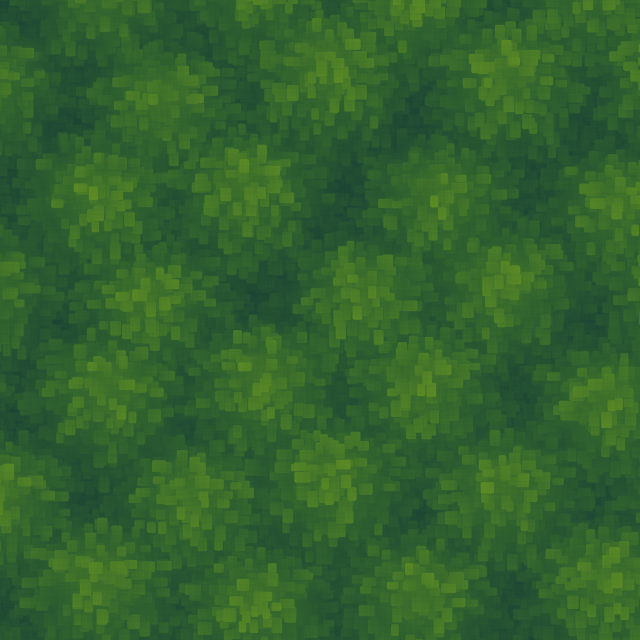
Give the GLSL for this texture, as a three.js fragment shader.

```glsl
// Forest canopy seen from above: leafy green tree crowns over dark teal gaps.
varying vec2 vUv;

vec2 hash2(vec2 p) {
  vec3 q = fract(vec3(p.xyx) * vec3(0.1031, 0.1030, 0.0973));
  q += dot(q, q.yzx + 33.33);
  return fract((q.xx + q.yz) * q.zy);
}

// Highest crown at p: x is its brightness, yz the offset from its bright top.
vec3 canopy(vec2 p) {
  vec2 grid = vec2(3.7, 6.2);
  vec3 best = vec3(0.0, 0.0, -1.0);
  float row = floor(p.y * grid.y);
  for (int j = -1; j <= 1; j++) {
    float y = row + float(j);
    float stagger = 0.5 * mod(y, 2.0);
    float column = floor(p.x * grid.x - stagger);
    for (int i = -1; i <= 1; i++) {
      vec2 cell = vec2(column + float(i), y);
      vec2 rnd = hash2(cell + 17.0);
      vec2 top = cell + vec2(0.5 + stagger, 0.5) + (rnd - 0.5) * vec2(0.3, 0.4);
      vec2 d = p - top / grid;

      // Crowns hang further below their top than above it.
      vec2 radius = vec2(0.154, d.y < 0.0 ? 0.188 : 0.1) * (0.94 + 0.12 * rnd.y);
      float r = length(d / radius);
      r *= 1.0 + 0.08 * sin(9.0 * atan(d.y, d.x + 0.00001) + 6.28 * rnd.x);
      float height = 1.0 - pow(r, 1.4);
      if (height > best.x) best = vec3(height, d);
    }
  }
  return best;
}

float roundedBox(vec2 p, vec2 halfSize, float corner) {
  vec2 q = abs(p) - halfSize + corner;
  return length(max(q, 0.0)) + min(max(q.x, q.y), 0.0) - corner;
}

// Blocky leaves, brighter ones lying over darker ones.
float leafTone(vec2 p) {
  float ground = 0.72 * canopy(p).x - 0.1;
  float tone = ground;
  for (int layer = 0; layer < 2; layer++) {
    float l = float(layer);
    vec2 q = p / 0.018 + l * vec2(31.5, 47.3);
    for (int j = -1; j <= 1; j++) {
      for (int i = -1; i <= 1; i++) {
        vec2 cell = floor(q) + vec2(float(i), float(j));
        vec2 rnd = hash2(cell + 60.0 * l + 101.0);
        vec2 shade = hash2(cell + 90.0 * l + 307.0);
        vec2 center = (cell + rnd - l * vec2(31.5, 47.3)) * 0.018;
        vec3 crown = canopy(center);
        vec2 outward = crown.yz / (length(crown.yz) + 0.001);

        // Leaves lie sideways on the flanks and hang upright elsewhere.
        float flank = smoothstep(0.6, 0.95, abs(outward.x));
        vec2 halfSize = mix(vec2(0.0078, 0.0115), vec2(0.0115, 0.0075), flank);
        halfSize *= 0.75 + 0.4 * shade.y;
        vec2 local = p - center;
        float edge = mix(0.0024, 0.001, min(crown.x * 1.6, 1.0));
        float mask = 1.0 - smoothstep(-edge, edge, roundedBox(local, halfSize, 0.003));

        // Few leaves catch full light; each brightens towards its outer tip.
        float leaf = 0.02 + 0.74 * crown.x;
        leaf += (shade.x * shade.x - 0.5) * (0.09 + 0.28 * min(crown.x * 2.5, 1.0));
        leaf += 0.05 * sin(center.x * 83.0 + 2.0 * sin(center.y * 47.0)) * sin(center.y * 76.0);
        leaf += 4.0 * dot(local, outward);
        tone = max(tone, mix(ground, leaf, mask));
      }
    }
  }
  return tone;
}

// Faint woven threads from layered sines.
float weave(vec2 p) {
  float across = sin(p.y * 870.0 + 2.0 * sin(p.x * 31.0)) * sin(p.y * 233.0 + p.x * 19.0);
  float upright = sin(p.x * 910.0 + 2.0 * sin(p.y * 37.0)) * sin(p.x * 271.0 - p.y * 23.0);
  return across + upright;
}

void main() {
  float tone = leafTone(vUv) + 0.018 * weave(vUv);
  tone = clamp(tone + 0.05, 0.0, 1.0);

  vec3 shadow = vec3(0.11, 0.27, 0.205);
  vec3 foliage = vec3(0.19, 0.39, 0.18);
  vec3 sunlit = vec3(0.36, 0.545, 0.14);
  vec3 color = mix(shadow, foliage, min(tone * 2.0, 1.0));
  color = mix(color, sunlit, max(tone * 2.0 - 1.0, 0.0));
  gl_FragColor = vec4(color, 1.0);
}
```
